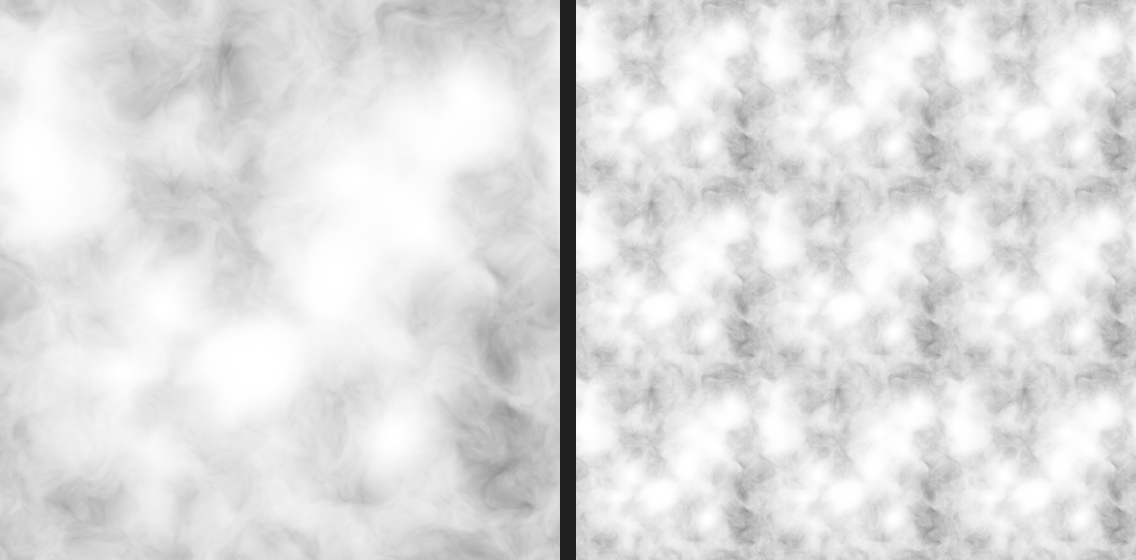
Left, the tile; right, the same tile 3 across and 3 down.
Write a three.js fragment shader that draws this texture.

```glsl
// Seamless pale smoke: soft grey clouds with curled wisps and round white glows.
varying vec2 vUv;

const float TAU = 6.2831853;
const float BASE_DENSITY = 0.215;   // mean darkness before the glows thin it
const float CLOUD_CONTRAST = 0.28;
const float CLOUD_REPEATS = 3.0;    // whole numbers keep the tile seamless
const float WISP_REPEATS = 7.0;
const float WISP_CONTRAST = 1.9;
const float WISP_GAIN = 0.6;
const float CURL = 0.035;           // how far the wisps are folded
const float GLOW_CELLS = 3.0;
const float GLOW_MIN = 0.05;
const float GLOW_MAX = 0.11;
const float HALO_THINNING = 0.08;
const float SOFT_FLOOR = 0.0016;    // rounds the fade into white
const float DARK_ROLLOFF = 0.6;
const vec3 WHITE = vec3(1.0);
const vec3 SOOT = vec3(0.0);

float hash(vec2 p, float seed) {
  vec3 q = fract(vec3(p.xyx + seed * 7.31) * vec3(0.1031, 0.1030, 0.0973));
  q += dot(q, q.yzx + 33.33);
  return fract((q.x + q.y) * q.z);
}

// Dot product of a random unit gradient with the offset from its corner.
float corner(vec2 cell, vec2 offset, float repeats, float seed) {
  float angle = TAU * hash(mod(cell, repeats), seed);
  return dot(vec2(cos(angle), sin(angle)), offset);
}

// Gradient noise that wraps after the given number of repeats.
float noise(vec2 uv, float repeats, float seed) {
  vec2 p = uv * repeats;
  vec2 i = floor(p);
  vec2 f = p - i;
  vec2 w = f * f * f * (f * (f * 6.0 - 15.0) + 10.0);
  vec2 e = vec2(1.0, 0.0);
  float low = mix(corner(i, f, repeats, seed),
                  corner(i + e.xy, f - e.xy, repeats, seed), w.x);
  float high = mix(corner(i + e.yx, f - e.yx, repeats, seed),
                   corner(i + e.xx, f - e.xx, repeats, seed), w.x);
  return mix(low, high, w.y);
}

vec2 noise2(vec2 uv, float repeats, float seed) {
  return vec2(noise(uv, repeats, seed), noise(uv, repeats, seed + 1.0));
}

// Broad banks of cloud.
float clouds(vec2 uv) {
  return noise(uv, CLOUD_REPEATS, 3.0)
       + 0.5 * noise(uv, CLOUD_REPEATS * 2.0, 4.0)
       + 0.2 * noise(uv, CLOUD_REPEATS * 4.0, 5.0);
}

// Fine folds: each octave adds creases, dark and light in turn.
float wisps(vec2 uv) {
  float sum = 0.0;
  float amplitude = 0.5;
  float repeats = WISP_REPEATS;
  float crease = 1.0;
  for (int octave = 0; octave < 5; octave++) {
    float n = noise(uv, repeats, 10.0 + float(octave));
    sum += amplitude * (0.8 * n + crease * (0.17 - abs(n)));
    amplitude *= WISP_GAIN;
    repeats *= 2.0;
    crease = -crease;
  }
  return sum;
}

// x: summed wide halos, y: density left after the white cores.
vec2 glows(vec2 uv) {
  float halo = 0.0;
  float remaining = 1.0;
  for (int j = 0; j < 3; j++) {
    for (int i = 0; i < 3; i++) {
      vec2 cell = vec2(float(i), float(j));
      vec2 jitter = vec2(hash(cell, 31.0), hash(cell, 32.0));
      vec2 center = (cell + jitter) / GLOW_CELLS;
      vec2 d = fract(uv - center + 0.5) - 0.5;
      float radius = mix(GLOW_MIN, GLOW_MAX, hash(cell, 33.0));
      float r2 = dot(d, d) / (radius * radius);
      halo += exp(-0.25 * r2);
      remaining *= 1.0 - exp(-r2);
    }
  }
  return vec2(halo, remaining);
}

void main() {
  // Fold the plane twice so that the wisps curl.
  vec2 broad = vUv + CURL * noise2(vUv, 5.0, 20.0);
  vec2 folded = broad + CURL * noise2(broad, 11.0, 22.0);
  folded += 0.4 * CURL * noise2(folded, 23.0, 24.0);

  // Dense smoke is rough, thin smoke is smooth.
  vec2 glow = glows(broad);
  float density = BASE_DENSITY + CLOUD_CONTRAST * clouds(broad)
                - HALO_THINNING * glow.x;
  density = 0.5 * (density + sqrt(density * density + SOFT_FLOOR));
  density *= exp(WISP_CONTRAST * wisps(folded)) * glow.y;
  density /= 1.0 + DARK_ROLLOFF * density;

  gl_FragColor = vec4(mix(WHITE, SOOT, clamp(density, 0.0, 1.0)), 1.0);
}
```
